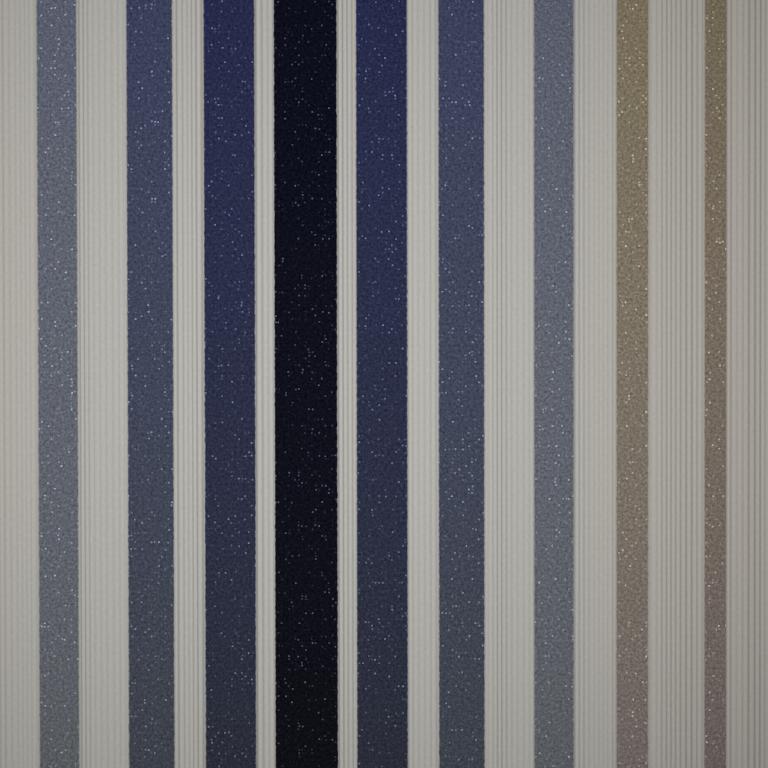
Give the GLSL for this pattern, as a WebGL 2 fragment shader.

```glsl
#version 300 es
precision highp float;
// Nine vertical glitter stripes on a pale, finely ribbed ground.
// Stripes mirror about a near-black centre, fading through navy and grey to taupe;
// gradient noise gives the grain and ribs, hashed cells give the sparkle.

uniform vec2 u_resolution;
out vec4 fragColor;

const float CENTRE_X = 0.3984;
const int STRIPES_LEFT = 3;
const int STRIPES_RIGHT = 5;

// Indexed by the number of stripes away from the centre one
const float OFFSET[6] = float[6](0.0, 0.099, 0.2025, 0.3229, 0.4251, 0.5332);
const float HALF_WIDTH[6] = float[6](0.0404, 0.0326, 0.0293, 0.0254, 0.0202, 0.0137);
const vec3 STRIPE_COLOUR[6] = vec3[6](
    vec3(0.06, 0.065, 0.105), vec3(0.175, 0.19, 0.275), vec3(0.26, 0.28, 0.35),
    vec3(0.39, 0.405, 0.445), vec3(0.51, 0.47, 0.42), vec3(0.50, 0.455, 0.41));
const vec3 GROUND_COLOUR = vec3(0.725, 0.72, 0.695);

vec2 hash2(vec2 p) {
    vec3 q = fract(p.xyx * vec3(0.1031, 0.103, 0.0973));
    q += dot(q, q.yzx + 33.33);
    return fract((q.xx + q.yz) * q.zy);
}

float gradientAt(vec2 corner, vec2 toPoint) {
    return dot(hash2(corner) * 2.0 - 1.0, toPoint);
}

// Gradient noise, roughly -0.7 to 0.7
float gradientNoise(vec2 p) {
    vec2 i = floor(p);
    vec2 f = p - i;
    vec2 w = f * f * f * (f * (f * 6.0 - 15.0) + 10.0);
    vec2 e = vec2(1.0, 0.0);
    float low = mix(gradientAt(i, f), gradientAt(i + e.xy, f - e.xy), w.x);
    float high = mix(gradientAt(i + e.yx, f - e.yx), gradientAt(i + e.xx, f - e.xx), w.x);
    return mix(low, high, w.y);
}

// One small flake per cell; only a few cells shine brightly
float sparkle(vec2 p, float cells) {
    vec2 cell = floor(p * cells);
    vec2 flake = 0.3 + 0.4 * hash2(cell);
    float brightness = pow(hash2(cell + 71.0).x, 14.0);
    return brightness * (1.0 - smoothstep(0.1, 0.5, length(fract(p * cells) - flake)));
}

// Coverage of a vertical band with softened edges
float band(float x, float centre, float halfWidth, float blur) {
    return 1.0 - smoothstep(-blur, blur, abs(x - centre) - halfWidth);
}

// Pale ground: fine ribs of uneven depth and a faint weave
vec3 ground(vec2 p) {
    float depth = 0.03 + 0.07 * smoothstep(-0.2, 0.4, gradientNoise(vec2(p.x * 38.0, 3.5)));
    float rib = 0.5 + 0.5 * cos(6.2832 * (p.x * 150.0 + gradientNoise(vec2(p.x * 30.0, 9.5))));
    float weave = gradientNoise(p * vec2(260.0, 190.0));
    float warmth = smoothstep(0.22, 0.6, abs(p.x - CENTRE_X));
    vec3 colour = GROUND_COLOUR + warmth * vec3(0.008, -0.008, -0.014);
    return colour * (1.0 - depth * rib * rib * 1.6 + 0.035 * weave);
}

// Glitter stripe: bluer at the top, flecked with grain and sparkle
vec3 glitter(vec2 p, vec3 colour) {
    float grain = gradientNoise(p * 250.0) + 0.7 * gradientNoise(p * 430.0 + 17.0);
    float blueness = colour.b - colour.r;
    vec3 tint = blueness * vec3(-0.25, -0.2, 0.55) * (p.y - 0.45);
    float grainAmount = 0.035 + 0.19 * colour.g;
    vec3 flecks = vec3(0.9, 0.95, 1.0) * (grain * grainAmount + 0.32 * sparkle(p, 230.0));
    return colour + tint + flecks;
}

// Soft light, strongest a little above the middle
float lighting(vec2 p) {
    vec2 d = p - vec2(0.4, 0.58);
    return 1.0 - 0.34 * dot(d, d);
}

void main() {
    vec2 p = gl_FragCoord.xy / u_resolution;
    float blur = max(1.0 / u_resolution.x, 0.0014);

    // Slight lean of the left stripes and a bumpy edge
    float lean = 0.0048 * (0.5 - p.y) * (1.0 - p.x / 0.78);
    float x = p.x - lean;
    float edgeX = x + 0.0011 * gradientNoise(p * 170.0);

    vec3 colour = ground(vec2(x, p.y));
    for (int k = -STRIPES_LEFT; k <= STRIPES_RIGHT; k++) {
        int n = abs(k);
        float centre = CENTRE_X + sign(float(k)) * OFFSET[n];
        float coverage = band(edgeX, centre, HALF_WIDTH[n], blur);
        float shade = band(x, centre, HALF_WIDTH[n] + 0.002, 0.002);
        colour *= 1.0 - 0.12 * shade;
        if (coverage > 0.0) colour = mix(colour, glitter(p, STRIPE_COLOUR[n]), coverage);
    }

    fragColor = vec4(clamp(colour * lighting(p), 0.0, 1.0), 1.0);
}
```
